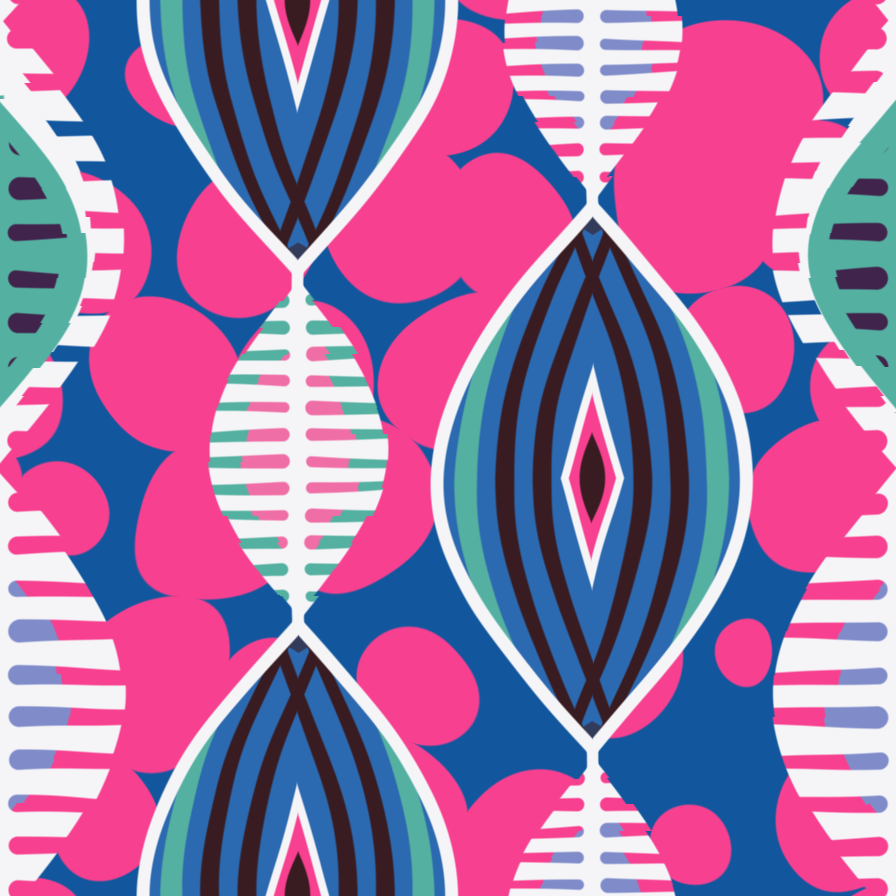
This pattern is drawn by a three.js fragment shader. Its source:

```glsl
// Chains of striped lens leaves and ribbed pods over pebble-like blobs.
#define NAVY vec3(0.07, 0.34, 0.62)
#define BLUE vec3(0.17, 0.41, 0.69)
#define PINK vec3(0.97, 0.25, 0.56)
#define ROSE vec3(0.94, 0.43, 0.65)
#define WHITE vec3(0.96, 0.96, 0.97)
#define DARK vec3(0.22, 0.11, 0.13)
#define PLUM vec3(0.25, 0.14, 0.30)
#define TEAL vec3(0.33, 0.69, 0.63)
#define LILAC vec3(0.50, 0.55, 0.79)
#define SOFT 0.0014
#define BLOBS 6.0
#define OUTLINE 0.0145

varying vec2 vUv;
const float HALF_PI = 1.5708;

vec2 hash2(vec2 c) {
  return fract(sin(vec2(dot(c, vec2(127.1, 311.7)), dot(c, vec2(269.5, 183.3)))) * 43758.5);
}

float cover(float d) { return 1.0 - smoothstep(-SOFT, SOFT, d); }

// Offset from a centre on the wrapping canvas
vec2 wrapTo(vec2 p, vec2 centre) { return mod(p - centre + 0.5, 1.0) - 0.5; }

// Gradient noise that wraps after the given period
float corner(vec2 cell, vec2 f, vec2 o, float period) {
  return dot(hash2(mod(cell + o, period)) * 2.0 - 1.0, f - o);
}
float noise(vec2 p, float period) {
  vec2 i = floor(p), f = fract(p), u = f * f * (3.0 - 2.0 * f);
  vec2 e = vec2(0.0, 1.0);
  return mix(mix(corner(i, f, e.xx, period), corner(i, f, e.yx, period), u.x),
             mix(corner(i, f, e.xy, period), corner(i, f, e.yy, period), u.x), u.y);
}

// Signed distance to staggered, uneven ovals
float blobField(vec2 p) {
  vec2 g = p * BLOBS;
  float d = 1.0;
  for (int j = -1; j <= 1; j++) {
    float row = floor(g.y) + float(j);
    float stagger = 0.5 * mod(row, 2.0);
    for (int i = -1; i <= 1; i++) {
      vec2 cell = vec2(floor(g.x - stagger) + float(i), row);
      vec2 id = mod(cell, BLOBS);
      vec2 h = hash2(id + 7.0), k = hash2(id + 31.0);
      vec2 q = g - cell - vec2(stagger, 0.0) - 0.5 - (h - 0.5) * 0.4;
      float a = k.y * 6.283;
      q = mat2(cos(a), sin(a), -sin(a), cos(a)) * q;
      q.x *= 0.86;
      d = min(d, length(q) - mix(0.16, 0.56, sqrt(k.x)));
    }
  }
  return d / BLOBS;
}

// Pointed lens with cosine sides; size holds half width and half height
float lens(vec2 p, vec2 size) {
  float a = HALF_PI * min(abs(p.y) / size.y, 1.0);
  float slope = HALF_PI * size.x / size.y * sin(a);
  float side = (abs(p.x) - size.x * cos(a)) / sqrt(1.0 + slope * slope);
  return max(side, abs(p.y) - size.y);
}

// Mirrored pair of curved stripes that cross at the reach
float stripes(vec2 p, float offset, float reach, float halfWidth) {
  float x = abs(offset * cos(HALF_PI * p.y / reach));
  return 0.92 * abs(abs(p.x) - x) - halfWidth * (1.0 - 1.3 * abs(p.y));
}

void paintLeaf(inout vec3 col, vec2 p) {
  float edge = lens(p, vec2(0.18, 0.313));
  vec3 fill = mix(BLUE, TEAL, cover(stripes(p, 0.141, 0.365, 0.0115)));
  fill = mix(fill, mix(BLUE, DARK, 0.6), cover(0.272 - abs(p.y) + 0.6 * abs(p.x)));
  fill = mix(fill, DARK, cover(stripes(p, 0.098, 0.313, 0.0098)));
  fill = mix(fill, DARK, cover(stripes(p, 0.056, 0.225, 0.0098)));
  // Nested eye: white and pink diamonds around a dark core
  float diamond = abs(p.x) + 0.28 * abs(p.y);
  fill = mix(fill, WHITE, cover(diamond - 0.035));
  fill = mix(fill, PINK, cover(diamond - 0.026));
  fill = mix(fill, DARK, cover(lens(p, vec2(0.014, 0.051))));
  col = mix(col, WHITE, cover(edge));
  col = mix(col, fill, cover(edge + OUTLINE));
  // Stems joining the leaf to its neighbours
  vec2 stem = vec2(p.x, max(abs(abs(p.y) - 0.314) - 0.012, 0.0));
  col = mix(col, WHITE, cover(length(stem) - 0.0065));
}

// Lens crossed by uneven ribs that change colour within a rim
void paintPod(inout vec3 col, vec2 p, vec2 size, float pitch,
              vec3 base, vec3 inner, vec3 outer, float rim) {
  float row = p.y / pitch, side = sign(p.x), x = abs(p.x);
  vec2 h = hash2(vec2(floor(row) + 40.0 * size.y, side));
  float tip = hash2(vec2(floor(row + 0.5) + 9.0, side)).x;
  float edge = lens(p, size) + (tip - 0.5) * 0.008;
  float y = (fract(row) - 0.5) * pitch + (h.x - 0.5) * 0.25 * pitch * x / size.x;
  float r = pitch * mix(0.2, 0.29, h.y) * (1.0 - 0.3 * x / size.x);
  float rib = length(vec2(min(x - 0.009 - r, 0.0), y)) - r;
  float split = -edge - rim * mix(0.75, 1.25, h.x);
  vec3 ribColour = mix(inner, outer, cover(split));
  col = mix(col, mix(base, ribColour, cover(rib)), cover(edge));
}

void main() {
  vec2 p = vUv + 0.004 * vec2(noise(vUv * 9.0, 9.0), noise(vUv * 9.0 + 4.0, 9.0));
  vec2 bend = vec2(noise(vUv * 6.0, 6.0), noise(vUv * 6.0 + 3.0, 6.0));
  vec3 col = mix(NAVY, PINK, cover(blobField(p + 0.025 * bend)));

  // Wide ribbed pods on the side seam
  vec2 upper = wrapTo(p, vec2(0.0, 0.733)), lower = wrapTo(p, vec2(0.0, 0.223));
  vec2 wide = vec2(0.138, 0.254);
  paintPod(col, upper, wide, 0.05, WHITE, WHITE, col, 0.031);
  paintPod(col, upper + vec2(0.0, 0.018), vec2(0.098, 0.175), 0.05, TEAL, PLUM, TEAL, 0.025);
  paintPod(col, lower, wide, 0.048, WHITE, LILAC, PINK, 0.06);

  // Two half-dropped chains of leaves and small pods
  for (int k = 0; k < 2; k++) {
    float drop = float(k);
    vec2 centre = vec2(0.332 + 0.329 * drop, 1.0 - 0.533 * drop);
    paintPod(col, wrapTo(p, centre + vec2(0.0, 0.5)), vec2(0.099, 0.19), 0.03, WHITE,
             mix(ROSE, LILAC, drop), mix(TEAL, PINK, drop), 0.034);
    paintLeaf(col, wrapTo(p, centre));
  }
  gl_FragColor = vec4(col, 1.0);
}
```
